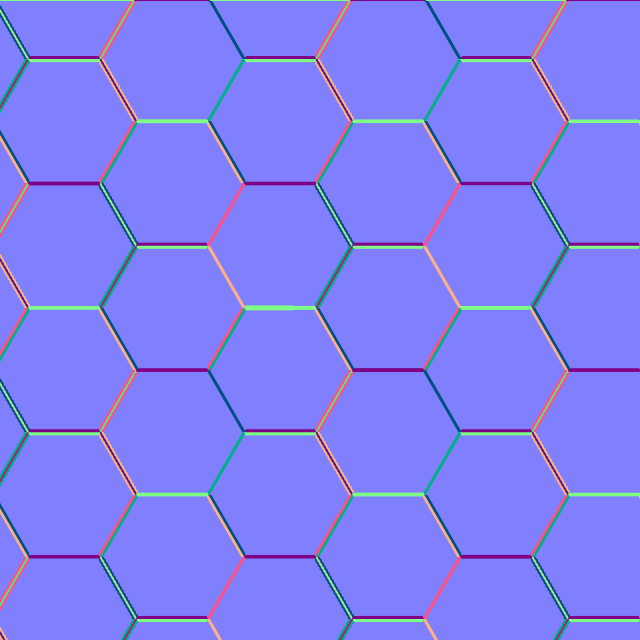
Reproduce this texture map procedurally as a WebGL 2 fragment shader.

```glsl
#version 300 es
precision highp float;
// Normal map of a flat-topped hexagon floor: every third cell is sunk.
// The two nearest cell centres give each edge; its bevel is coloured by the
// way it faces: raised pairs share a groove, sunk cells get one slope.

uniform vec2 u_resolution;
out vec4 fragColor;

const vec2 PITCH = vec2(0.16875, 0.1944);   // column and row spacing
const vec2 ORIGIN = vec2(0.1003, 0.1895);   // centre of cell (0,0), from top left
const float COLUMN = 0.8660254;             // column spacing in cell heights
const float FLAT_SLOPE_HALF = 0.0150;       // half widths, in cell heights
const float DIAGONAL_SLOPE_HALF = 0.0122;
const float FLAT_GROOVE_HALF = 0.0245;
const float DIAGONAL_GROOVE_HALF = 0.0215;
const float SPLIT_HALF = 0.0245;
const float CORE_HALF = 0.0080;
const float WIDTH_VARIATION = 0.16;
const float STEP_SIZE = 0.0040;             // jog along a few flat edges
const float JAG_SIZE = 0.0022;              // roughness of split edges
const float JAG_RATE = 31.0;
const float SEAM = 0.0016;                  // height of the seam at the top
const float DIAGONAL_TILT = 0.38;
const float CORE_TURN = 0.35;               // how far cores lean to the far side
const vec3 FLAT_COLOUR = vec3(0.502, 0.502, 1.0);

float hash(vec2 p) {
    vec3 v = fract(p.xyx * vec3(0.1031, 0.1030, 0.0973));
    v += dot(v, v.yzx + 33.33);
    return fract((v.x + v.y) * v.z);
}

vec2 cellCentre(vec2 id) {
    return vec2(id.x * COLUMN, id.y + 0.5 * id.x);
}

bool isSunk(vec2 id) {
    return mod(id.y - id.x - 1.0 + 300.0, 3.0) < 0.5;
}

// Colour of a bevel facing direction n (y points down)
vec3 facingColour(vec2 n) {
    vec2 tilt = abs(n.x) < 0.2 ? vec2(0.0, -sign(n.y))
                               : vec2(sign(n.x), -DIAGONAL_TILT * sign(n.y));
    return vec3(0.5 + 0.5 * tilt, 0.52);
}

float inside(float d, float halfWidth, float aa) {
    return 1.0 - smoothstep(halfWidth - aa, halfWidth + aa, d);
}

void main() {
    vec2 uv = gl_FragCoord.xy / u_resolution;
    uv.y = 1.0 - uv.y;
    vec2 q = (uv - ORIGIN) / PITCH * vec2(COLUMN, 1.0);
    float aa = 0.6 / (u_resolution.y * PITCH.y);

    // Nearest and second nearest cells
    float column = floor(q.x / COLUMN + 0.5);
    vec2 guess = vec2(column, floor(q.y - 0.5 * column + 0.5));
    vec2 own = guess, other = guess;
    float nearest = 1e3, second = 1e3;
    for (int i = -1; i <= 1; i++) {
        for (int j = -1; j <= 1; j++) {
            vec2 id = guess + vec2(i, j);
            float dist = length(q - cellCentre(id));
            if (dist < nearest) {
                second = nearest;
                other = own;
                nearest = dist;
                own = id;
            } else if (dist < second) {
                second = dist;
                other = id;
            }
        }
    }

    // Edge between them
    vec2 a = cellCentre(own), b = cellCentre(other);
    vec2 outward = normalize(b - a);
    vec2 middle = 0.5 * (a + b);
    float d = dot(middle - q, outward);
    vec2 tangent = vec2(-outward.y, outward.x);
    tangent *= tangent.x < 0.0 ? -1.0 : 1.0;
    float along = dot(q - middle, tangent);

    bool ownSunk = isSunk(own);
    bool sloped = ownSunk || isSunk(other);
    bool diagonal = own.x != other.x;
    float gap = min(own.x, other.x);
    bool split = sloped && diagonal && (gap < 0.0 || mod(gap, 2.0) < 0.5);

    // Width differs a little from edge to edge
    float seed = hash(own + other + 40.0);
    float halfWidth = diagonal ? DIAGONAL_GROOVE_HALF : FLAT_GROOVE_HALF;
    float jag = 0.0;
    if (split) {
        jag = JAG_SIZE * sin(along * JAG_RATE * 6.2832);
        halfWidth = SPLIT_HALF + jag;
    } else if (sloped) {
        halfWidth = diagonal ? DIAGONAL_SLOPE_HALF
                             : FLAT_SLOPE_HALF * (1.0 + WIDTH_VARIATION * (seed - 0.5));
        if (!diagonal) halfWidth += STEP_SIZE * step(0.75, seed) * step(along, 0.1);
    }

    // Bevel colour; split edges hold a thin core tilted the other way
    vec2 facing = ownSunk ? -outward : outward;
    vec3 bevel = facingColour(facing);
    if (!sloped) {
        bevel = mix(facingColour(-outward), bevel, smoothstep(-aa, aa, d));
    } else if (split) {
        vec3 core = facingColour(vec2(0.0, -facing.y));
        core = mix(core, facingColour(-facing), CORE_TURN);
        bevel = mix(bevel, core, inside(d, CORE_HALF + 0.5 * jag, aa));
    }
    vec3 colour = mix(FLAT_COLOUR, bevel, inside(d, halfWidth, aa));

    // Seam along the top, where the heights do not meet
    vec3 seamColour = facingColour(vec2(0.0, ownSunk ? 1.0 : -1.0));
    colour = mix(colour, seamColour, inside(uv.y, SEAM, 0.6 / u_resolution.y));

    fragColor = vec4(colour, 1.0);
}
```
